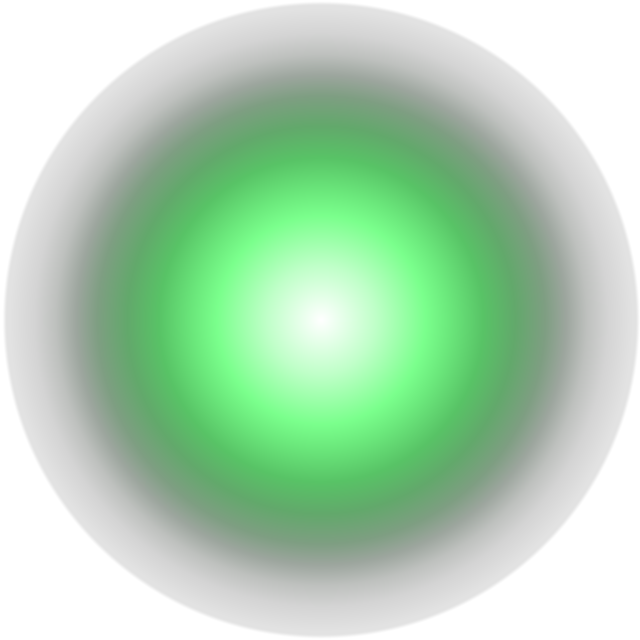
A three.js fragment shader for this background:

```glsl
// Draws a glowing green orb with a white core and a soft grey halo on white.
varying vec2 vUv;

const vec2 CENTER = vec2(0.502, 0.5);
const float DISC_RADIUS = 0.495;
const float EDGE_SOFTNESS = 0.004;

const vec3 WHITE = vec3(1.0);
const vec3 MINT = vec3(0.75, 1.0, 0.785);
const vec3 BRIGHT_GREEN = vec3(0.48, 1.0, 0.55);
const vec3 LEAF_GREEN = vec3(0.42, 0.91, 0.485);
const vec3 DEEP_GREEN = vec3(0.345, 0.765, 0.40);
const vec3 MOSS = vec3(0.385, 0.66, 0.42);
const vec3 SAGE = vec3(0.495, 0.62, 0.51);
const vec3 GREY = vec3(0.615, 0.65, 0.62);
const vec3 SILVER = vec3(0.745, 0.755, 0.745);
const vec3 PALE_GREY = vec3(0.83);
const vec3 RIM_GREY = vec3(0.888);

// Linear position of r between two radii, clamped to 0..1.
float ramp(float inner, float outer, float r) {
  return clamp((r - inner) / (outer - inner), 0.0, 1.0);
}

// Radial colour gradient from the core to the rim.
vec3 orbColor(float r) {
  vec3 color = mix(WHITE, MINT, ramp(0.0, 0.085, r));
  color = mix(color, BRIGHT_GREEN, ramp(0.085, 0.163, r));
  color = mix(color, LEAF_GREEN, ramp(0.163, 0.2, r));
  color = mix(color, DEEP_GREEN, ramp(0.2, 0.253, r));
  color = mix(color, MOSS, ramp(0.253, 0.303, r));
  color = mix(color, SAGE, ramp(0.303, 0.35, r));
  color = mix(color, GREY, ramp(0.35, 0.383, r));
  color = mix(color, SILVER, ramp(0.383, 0.415, r));
  color = mix(color, PALE_GREY, ramp(0.415, 0.448, r));
  return mix(color, RIM_GREY, ramp(0.448, 0.488, r));
}

void main() {
  float r = length(vUv - CENTER);

  // Fade the disc into the white backdrop at its rim.
  float outside = smoothstep(DISC_RADIUS - EDGE_SOFTNESS, DISC_RADIUS + EDGE_SOFTNESS, r);
  gl_FragColor = vec4(mix(orbColor(r), WHITE, outside), 1.0);
}
```
